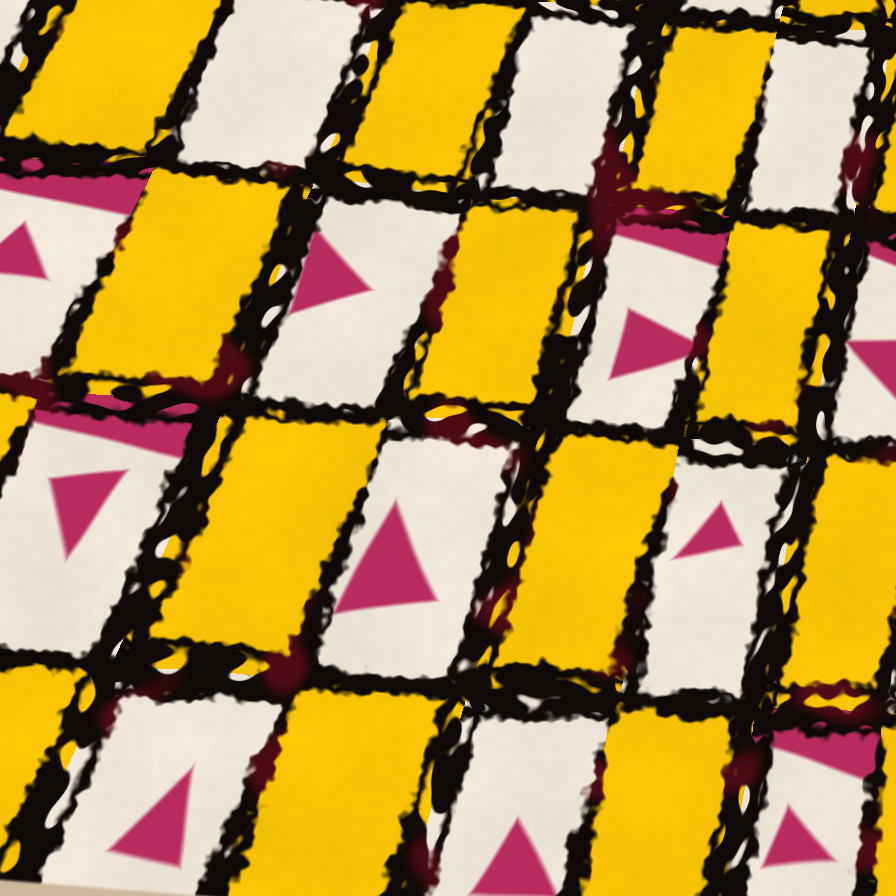
Give the GLSL for this pattern, as a WebGL 1 fragment shader.

```glsl
precision highp float;
// Slanted yellow and cream checkerboard with rough ink joints and magenta shards.

uniform vec2 u_resolution;

const vec3 YELLOW = vec3(0.975, 0.765, 0.02);
const vec3 CREAM = vec3(0.935, 0.9, 0.85);
const vec3 INK = vec3(0.06, 0.04, 0.03);
const vec3 RED_INK = vec3(0.3, 0.04, 0.08);
const vec3 MAGENTA = vec3(0.72, 0.17, 0.37);
const vec3 TAN = vec3(0.8, 0.72, 0.62);
const float CELL_HEIGHT = 0.26;

float hash(vec2 p) {
  return fract(sin(dot(p, vec2(127.1, 311.7))) * 43758.5);
}

vec2 gradient(vec2 p) {
  float a = 6.2832 * hash(p);
  return vec2(cos(a), sin(a));
}

float gradientNoise(vec2 p) {
  vec2 i = floor(p), f = fract(p);
  vec2 w = f * f * f * (f * (f * 6.0 - 15.0) + 10.0);
  vec2 e = vec2(1.0, 0.0);
  float low = mix(dot(gradient(i), f), dot(gradient(i + e.xy), f - e.xy), w.x);
  float high = mix(dot(gradient(i + e.yx), f - e.yx),
                   dot(gradient(i + e.xx), f - e.xx), w.x);
  return mix(low, high, w.y);
}

// Soft coverage of the region where distance is negative.
float fill(float distance, float blur) {
  return 1.0 - smoothstep(-blur, blur, distance);
}

// Column and row coordinates of the receding grid; p.y points down.
vec2 gridCoords(vec2 p) {
  float t = (p.y - 0.104) / 0.781;
  float shift = -0.03 + 1.79 * t + 0.2 * t * (1.0 - t);
  float column = (mix(4.68, 3.65, t) * p.x + shift) / (1.0 - 0.245 * p.x);
  float tilt = (0.088 - 0.05 * p.y) * (p.x - 0.5);
  float row = 4.87 * (p.y + 0.005 - tilt) / (1.0 + 0.33 * p.y);
  return vec2(column, row);
}

// 1 for yellow cells, 0 for cream cells.
float isYellow(vec2 cell) {
  return 1.0 - mod(cell.x + cell.y, 2.0);
}

// Isosceles shard, turned by angle.
float shard(vec2 p, float angle, float size) {
  float c = cos(angle), s = sin(angle);
  vec2 q = vec2(c * p.x + s * p.y, c * p.y - s * p.x);
  return max(0.8 * abs(q.x) + 0.35 * q.y, -q.y) - size;
}

// Magenta scraps inside one cell: a shard, and on some cells a top strip.
float scraps(vec2 local, vec2 cell, vec2 size, float blur) {
  vec2 center = 0.3 + 0.4 * vec2(hash(cell + 3.1), hash(cell + 7.7));
  float angle = 6.2832 * hash(cell + 1.9);
  float radius = mix(0.016, 0.029, hash(cell + 5.3));
  float shape = fill(shard((local - center) * size, angle, radius), blur);
  float strip = fill((local.y - 0.12 - 0.12 * local.x) * size.y, blur);
  return max(shape, strip * step(0.5, hash(cell + 9.2)));
}

// Ink stroke with bare flecks along its core.
float inkStroke(float distance, float halfWidth, float grain, float blur) {
  float core = fill(distance - 0.62 * halfWidth, 0.004);
  float fleck = smoothstep(0.1, 0.24, grain) * core * smoothstep(0.012, 0.018, halfWidth);
  return fill(distance - halfWidth, blur) * (1.0 - fleck);
}

void main() {
  vec2 p = gl_FragCoord.xy / u_resolution;
  p.y = 1.0 - p.y;
  float blur = max(0.003, 0.8 / min(u_resolution.x, u_resolution.y));

  // Hand-drawn wobble of the grid
  vec2 wobble = vec2(gradientNoise(p * 7.0), gradientNoise(p * 7.0 + 31.0));
  vec2 grid = gridCoords(p + 0.008 * wobble);
  vec2 cell = floor(grid), local = fract(grid);
  vec2 size = vec2(mix(0.19, 0.125, p.x), CELL_HEIGHT);
  float yellow = isYellow(cell);

  // Painted cells
  vec3 color = mix(CREAM, YELLOW, yellow);
  color *= 1.0 + 0.04 * gradientNoise(p * 9.0) + 0.02 * gradientNoise(p * 60.0);
  float painted = (1.0 - yellow) * step(0.5, cell.y);
  color = mix(color, MAGENTA, painted * scraps(local, cell, size, blur));

  // Upright joints: even ones heavy, odd ones swelling toward the cell's foot
  vec2 edge = floor(grid + 0.5);
  vec2 toEdge = abs(grid - edge) * size;
  float rough = 0.009 * gradientNoise(p * 42.0) + 0.006 * gradientNoise(p * 95.0);
  float chance = hash(vec2(edge.x, cell.y) + 13.0);
  float heavy = 0.02 + 0.005 * chance;
  float light = mix(-0.002, 0.015, local.y) + 0.007 * chance;
  float uprightWidth = mix(heavy, light, mod(edge.x, 2.0)) + rough;
  float uprightGrain = gradientNoise(grid * vec2(9.0, 8.0));
  float ink = inkStroke(toEdge.x, uprightWidth, uprightGrain, blur);

  // Level joints: heavier beneath yellow cells
  float belowYellow = isYellow(vec2(cell.x, edge.y - 1.0));
  float levelWidth = mix(0.011, 0.023, belowYellow) + 0.008 * gradientNoise(p * 8.0) + rough;
  float levelGrain = gradientNoise(grid * vec2(5.0, 15.0) + 17.0);
  ink = max(ink, inkStroke(toEdge.y, levelWidth, levelGrain, blur));

  float redness = smoothstep(0.15, 0.4, gradientNoise(p * 11.0 + 5.0));
  color = mix(color, mix(INK, RED_INK, redness), ink);

  // Bare border at the lower left corner
  color = mix(color, TAN, fill(0.982 + 0.08 * p.x - p.y, blur));
  gl_FragColor = vec4(color, 1.0);
}
```
